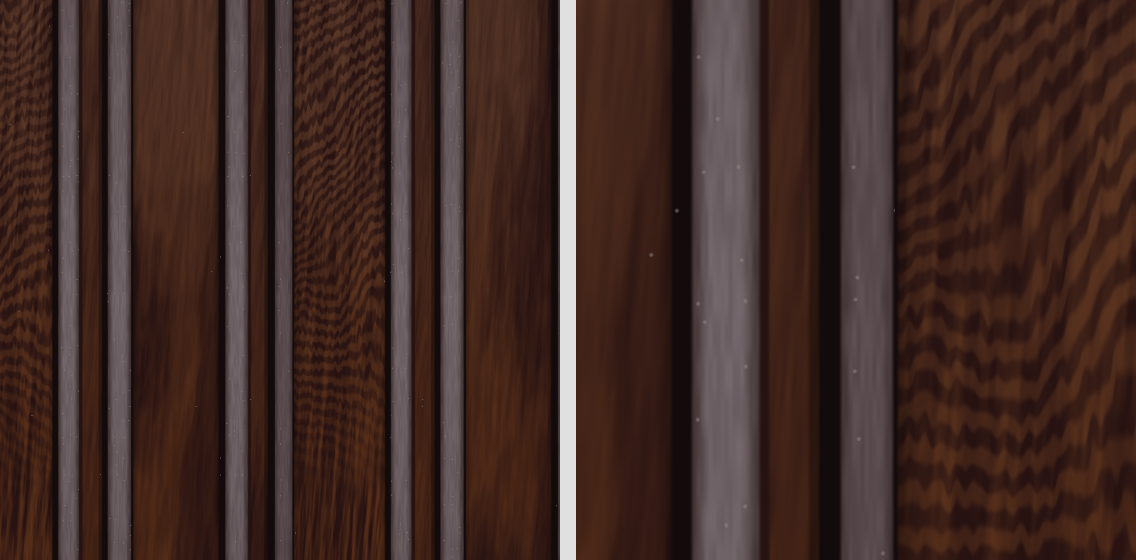
Left: the whole. Right: its middle third, enlarged.
Write a WebGL 2 fragment shader that draws this texture.

```glsl
#version 300 es
precision highp float;
// Dark wood panelling: wide boards parted by a pair of brushed grey strips
// with a narrow batten between. One pitch repeats across by floor and fract;
// odd and even pitches differ in joint widths and in the figure of the grain.
uniform vec2 u_resolution;
out vec4 outColor;

const float PITCH = 0.297;        // width of one repeat
const float FIRST = 0.095;        // right edge of the first wide board
const float SOFT = 0.0016;        // softness of joints
const float STRIPES = 35.0;       // figure stripes per canvas height
const float SPECK_CELLS = 75.0;   // dust grid
const float TAU = 6.2831853;
const vec3 GAP = vec3(0.075, 0.04, 0.045);
const vec3 WOOD_DARK = vec3(0.15, 0.07, 0.068);
const vec3 WOOD_AMBER = vec3(0.35, 0.185, 0.095);
const vec3 WOOD_HAZE = vec3(0.36, 0.225, 0.16);
const vec3 STRIP_EDGE = vec3(0.25, 0.19, 0.19);
const vec3 STRIP_FACE = vec3(0.415, 0.365, 0.38);
const vec3 DUST = vec3(0.58, 0.53, 0.53);

float hash(vec2 p) {
  return fract(sin(dot(p, vec2(127.1, 311.7))) * 43758.5453);
}

float noise(vec2 p) {
  vec2 i = floor(p), f = fract(p);
  f = f * f * (3.0 - 2.0 * f);
  return mix(mix(hash(i), hash(i + vec2(1, 0)), f.x),
             mix(hash(i + vec2(0, 1)), hash(i + vec2(1, 1)), f.x), f.y);
}

float fbm(vec2 p) {
  float sum = 0.0, amp = 0.53;
  for (int i = 0; i < 4; i++) {
    sum += amp * noise(p);
    p = p * 2.03 + 17.3;
    amp *= 0.5;
  }
  return sum;
}

float step01(float edge, float x) {
  float s = max(SOFT, 0.7 / u_resolution.x);
  return smoothstep(edge - s, edge + s, x);
}

float band(float a, float b, float x) {
  return step01(a, x) - step01(b, x);
}

// Long vertical fibres, leaning slightly to the right
float fibres(vec2 p, float seed) {
  float x = p.x - 0.07 * p.y;
  return 0.6 * noise(vec2(x * 140.0, p.y * 6.0) + seed)
       + 0.4 * noise(vec2(x * 330.0, p.y * 28.0) + seed);
}

// Slanted, ragged stripes that dissolve into fibres near the foot
float stripedGrain(vec2 p, float seed) {
  float slope = mix(-0.5, 1.0, smoothstep(0.22, 0.6, p.y)) - 0.35 * smoothstep(0.7, 1.0, p.y);
  float phase = (p.y - slope * (p.x - 0.215)) * STRIPES;
  phase += 2.2 * noise(vec2(p.x * 16.0, p.y * 7.0) + seed);
  phase += 0.5 * noise(vec2(p.x * 210.0, p.y * 30.0) + seed);
  float stripe = smoothstep(-0.75, 0.75, sin(TAU * phase));
  float fine = fibres(p, seed);
  float strength = smoothstep(0.06, 0.36, p.y) * mix(0.35, 0.62, noise(p * vec2(12.0, 6.0) + seed));
  return mix(smoothstep(0.15, 0.95, fine), stripe, strength);
}

// Broad dark flames with soft streaks
float flamedGrain(vec2 p, float seed) {
  float field = fbm(vec2((p.x - 0.08 * p.y) * 15.0, p.y * 2.6) + seed);
  float flame = smoothstep(0.3, 0.68, field + 0.7 * (p.x - 0.21));
  float contour = 0.5 + 0.5 * sin(field * 44.0);
  return 0.52 * flame + 0.1 * contour + 0.42 * fibres(p, seed) - 0.06;
}

vec3 woodColor(float tone, float y) {
  vec3 light = mix(WOOD_AMBER, WOOD_HAZE, smoothstep(0.15, 0.95, y));
  return mix(WOOD_DARK, light, clamp(tone, 0.0, 1.0));
}

// Brushed strip: bright middle, dark margins, brightest at mid height
vec3 stripColor(vec2 p, float a, float b, float dim) {
  float across = (p.x - a) / (b - a);
  float profile = smoothstep(0.0, 0.28, across) * smoothstep(1.0, 0.7, across);
  float brush = noise(vec2(p.x * 420.0, p.y * 45.0)) - 0.5;
  float sheen = 1.0 - 0.55 * abs(p.y - 0.45);
  return mix(STRIP_EDGE, STRIP_FACE, profile * sheen * dim + 0.12) + 0.055 * brush;
}

void main() {
  vec2 uv = gl_FragCoord.xy / u_resolution;
  float index = floor((uv.x - FIRST) / PITCH);
  float odd = mod(index, 2.0);
  float seed = 9.7 * index + 31.0;
  vec2 p = vec2(uv.x - FIRST - index * PITCH, uv.y);

  // Joints of this pitch, left to right
  vec2 stripA = mix(vec2(0.009, 0.046), vec2(0.0104, 0.0508), odd);
  vec2 batten = mix(vec2(0.052, 0.087), vec2(0.056, 0.086), odd);
  vec2 stripB = mix(vec2(0.0975, 0.139), vec2(0.099, 0.130), odd);
  vec2 board = vec2(mix(0.143, 0.133, odd), PITCH - SOFT);

  // Wood
  float grain = odd > 0.5 ? stripedGrain(p, seed) : flamedGrain(p, seed);
  float rim = smoothstep(0.0, 0.012, p.x - board.x) * smoothstep(0.0, 0.01, board.y - p.x);
  vec3 boardColor = woodColor(grain, p.y) * mix(0.75, 1.0, rim);
  float battenTone = 0.2 + 0.6 * fibres(p, seed + 5.0) - 0.3 * odd * smoothstep(0.3, 0.1, p.y);
  vec3 battenColor = woodColor(battenTone, p.y) * mix(1.0, 0.65, step01(batten.y - 0.006, p.x));

  // Assembly over the dark gaps
  vec3 color = mix(GAP, WOOD_DARK, band(stripA.y, batten.x, p.x));
  color = mix(color, stripColor(p, stripA.x, stripA.y, 1.0), band(stripA.x, stripA.y, p.x));
  color = mix(color, battenColor, band(batten.x, batten.y, p.x));
  color = mix(color, stripColor(p, stripB.x, stripB.y, 1.0 - 0.5 * odd), band(stripB.x, stripB.y, p.x));
  color = mix(color, boardColor, band(board.x, board.y, p.x));

  // Sparse dust, mostly on the strips
  vec2 cell = floor(uv * SPECK_CELLS);
  vec2 spot = 0.25 + 0.5 * vec2(hash(cell + 3.1), hash(cell + 8.7));
  float dust = smoothstep(0.13, 0.04, length(fract(uv * SPECK_CELLS) - spot));
  float onStrip = band(stripA.x, stripA.y, p.x) + band(stripB.x, stripB.y, p.x);
  dust *= step(mix(0.995, 0.8, onStrip), hash(cell));
  outColor = vec4(mix(color, DUST, 0.5 * dust), 1.0);
}
```
